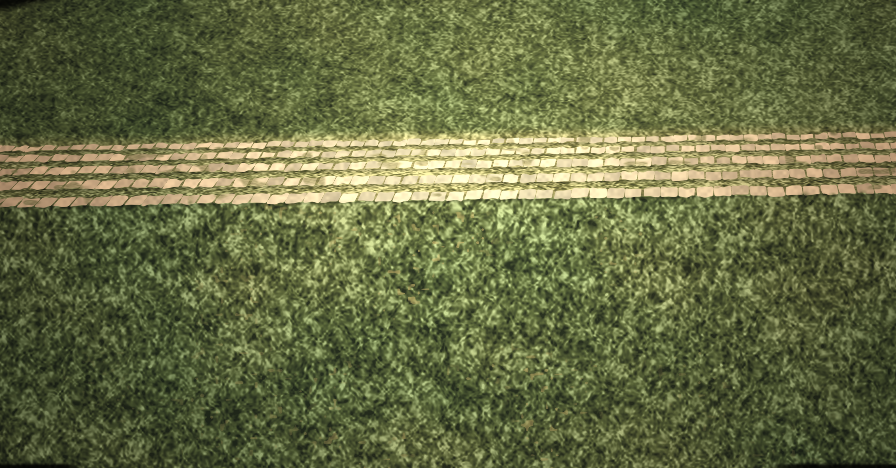
A WebGL 2 fragment shader for this texture:

```glsl
#version 300 es
precision highp float;
// A sunlit lawn crossed by five gently rising rows of pale paving bricks.
// Layered, stretched value noise forms the blades; a loop lays the rows, and
// a broad central glow with darkened corners lights the whole.

#define ROWS 5
#define ROW_SLOPE 0.0156
#define FIRST_ROW 0.582
#define ROW_STEP 0.0375
#define ROW_SHRINK 0.0022
#define BRICK_LENGTH 0.038
#define JOINT_WIDTH 0.0012
#define BLADE_SCALE 86.0
#define BLADE_CONTRAST 1.75
#define LAWN_TONE 0.455
#define GLOW_CENTRE vec2(1.00, 0.62)

uniform vec2 u_resolution;
out vec4 fragColor;

float hash(vec2 p) {
    return fract(sin(dot(p, vec2(127.1, 311.7))) * 43758.5453);
}

float noise(vec2 p) {
    vec2 cell = floor(p), f = fract(p);
    f = f * f * (3.0 - 2.0 * f);
    float low = mix(hash(cell), hash(cell + vec2(1, 0)), f.x);
    float high = mix(hash(cell + vec2(0, 1)), hash(cell + vec2(1, 1)), f.x);
    return mix(low, high, f.y);
}

float fbm(vec2 p) {
    float sum = 0.0, weight = 0.5;
    for (int i = 0; i < 4; i++) {
        sum += weight * noise(p);
        p = mat2(1.6, 1.2, -1.2, 1.6) * p + 7.3;
        weight *= 0.5;
    }
    return sum / 0.9375;
}

vec2 rotate(vec2 p, float angle) {
    float c = cos(angle), s = sin(angle);
    return vec2(c * p.x - s * p.y, s * p.x + c * p.y);
}

// Crossed blades, centred on zero: long in front, short and flat behind
float bladeTone(vec2 p, float far) {
    vec2 q = p * BLADE_SCALE * mix(vec2(1.0), vec2(1.05, 1.5), far);
    q += 0.7 * vec2(noise(q * 0.4), noise(q * 0.4 + 40.0));
    float leanLeft = noise(rotate(q, 0.55) * vec2(2.0, 0.9));
    float leanRight = noise(rotate(q, -0.65) * vec2(2.1, 1.0) + 19.0);
    float fine = noise(q * 2.3 + 31.0);
    float tufts = fbm(p * vec2(20.0, 28.0));
    return 0.30 * (leanLeft + leanRight) + 0.28 * fine + 0.30 * tufts - 0.59;
}

vec3 grassColour(float tone, float warmth) {
    vec3 shade = mix(vec3(0.14, 0.18, 0.12), vec3(0.19, 0.19, 0.12), warmth);
    vec3 leaf = mix(vec3(0.34, 0.41, 0.23), vec3(0.48, 0.47, 0.26), warmth);
    vec3 tip = mix(vec3(0.70, 0.80, 0.54), vec3(0.90, 0.86, 0.59), warmth);
    vec3 lower = mix(shade, leaf, clamp(tone * 2.0, 0.0, 1.0));
    return mix(lower, tip, clamp(tone * 2.0 - 1.0, 0.0, 1.0));
}

void main() {
    vec2 p = gl_FragCoord.xy / u_resolution.y;
    float width = u_resolution.x / u_resolution.y;
    float pixel = 1.0 / u_resolution.y;
    float across = p.x / width;
    float level = p.y - ROW_SLOPE * (p.x - 0.5 * width);
    float far = smoothstep(0.57, 0.70, level);

    // Lawn: a yellow strip between the rows, sun on the right behind
    float strip = smoothstep(0.572, 0.59, level) * (1.0 - smoothstep(0.70, 0.73, level));
    float middle = exp(-pow((across - 0.52) * 2.7, 2.0));
    float patches = fbm(p * vec2(3.5, 5.0) + 3.0);
    float tone = LAWN_TONE + bladeTone(p, far) * BLADE_CONTRAST * mix(1.0, 0.72, far);
    tone += 0.10 * (patches - 0.5) + strip * (0.07 + 0.20 * middle);
    tone += 0.15 * far * (1.0 - strip) * (smoothstep(0.1, 0.7, across) - 0.5);
    tone += 0.09 * middle * (1.0 - strip) * exp(-pow((level - 0.54) * 12.0, 2.0));
    float warmth = clamp(0.32 + 0.7 * (patches - 0.5) + 0.6 * strip, 0.0, 1.0);
    vec3 colour = grassColour(tone, warmth);

    // Dry flecks in the near grass
    float dry = smoothstep(0.79, 0.92, noise(p * vec2(95.0, 110.0) + 11.0));
    dry *= smoothstep(0.45, 0.65, fbm(p * 6.0 + 23.0)) * (1.0 - far);
    colour = mix(colour, vec3(0.74, 0.66, 0.40), 0.6 * dry * middle);

    // Brick rows: each farther row is thinner, with shorter bricks
    float ragged = (noise(p * vec2(75.0, 60.0)) - 0.5) * 0.005;
    for (int i = 0; i < ROWS; i++) {
        float row = float(i);
        float y = level - (FIRST_ROW + ROW_STEP * row - ROW_SHRINK * row * row);
        float halfHeight = 0.0098 - 0.0011 * row;
        float size = BRICK_LENGTH - 0.002 * row;
        float lean = mix(1.0, -0.3, across);
        float along = (p.x - lean * y) / size + hash(vec2(row, 5.0));
        float id = floor(along);
        float wobble = (hash(vec2(id, row + 9.0)) - 0.5) * 0.003;
        float corner = 0.4 * halfHeight;
        vec2 fromMiddle = abs(vec2((fract(along) - 0.5) * size, y - wobble));
        vec2 q = fromMiddle - vec2(0.5 * size - JOINT_WIDTH, halfHeight) + corner;
        float edge = length(max(q, 0.0)) + min(max(q.x, q.y), 0.0) - corner + ragged;
        float face = 1.0 - smoothstep(-0.6 * pixel, 0.6 * pixel, edge);
        float shadow = smoothstep(-0.008, 0.0, y + halfHeight) * step(y, -halfHeight);
        colour *= 1.0 - 0.25 * shadow * (1.0 - face);
        float bed = 1.0 - smoothstep(0.6 * halfHeight, halfHeight, abs(y));
        colour = mix(colour, vec3(0.58, 0.53, 0.33), 0.6 * bed);
        vec3 clay = mix(vec3(1.08, 0.86, 0.66), vec3(0.92, 0.87, 0.70), middle);
        clay *= 0.86 + 0.20 * hash(vec2(id, row)) + 0.14 * (noise(p * 130.0) - 0.5);
        float overgrown = smoothstep(0.74, 0.88, noise(p * vec2(32.0, 60.0) + 51.0));
        colour = mix(colour, clay, face * (1.0 - 0.6 * overgrown));
    }

    // Central glow, edge falloff and dark corner shadows
    vec2 offset = (p - GLOW_CENTRE) * vec2(1.15, 1.25);
    float glow = exp(-dot(offset, offset));
    colour *= mix(0.50, 1.15, glow);
    float topLeft = smoothstep(0.0, 0.025, p.y - 0.965 - 0.22 * p.x);
    float base = 1.0 - smoothstep(0.004, 0.013, p.y);
    base *= 1.0 - smoothstep(0.07, 0.10, across) * (1.0 - smoothstep(0.85, 0.89, across));
    colour *= 1.0 - 0.85 * max(topLeft, base);
    fragColor = vec4(clamp(colour, 0.0, 1.0), 1.0);
}
```
